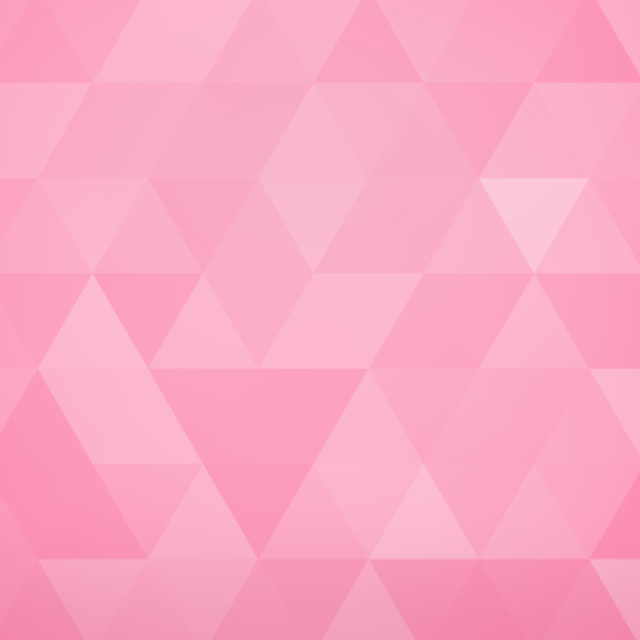
Give the GLSL for this background, as a three.js fragment shader.

```glsl
// Pink mosaic of equilateral triangles with random tints and a soft central glow.
varying vec2 vUv;

// Grid: triangle side and row height in canvas units, and one lattice corner
const vec2 TILE = vec2(0.1724, 0.1488);
const vec2 ANCHOR = vec2(0.4896, 0.5729);
const float EDGE_SOFTNESS = 0.0026;

// Palette
const vec3 DEEP_PINK = vec3(0.99, 0.53, 0.68);
const vec3 PALE_PINK = vec3(0.99, 0.81, 0.88);
const vec3 DUSTY_PINK = vec3(0.95, 0.69, 0.78);

// Lighting and variation
const vec2 GLOW_CENTER = vec2(0.46, 0.66);
const float GLOW_PEAK = 0.60;
const float GLOW_FALLOFF = 0.75;
const float TINT_SPREAD = 0.36;
const float HIGHLIGHT_SHARE = 0.12;
const float HIGHLIGHT_GAIN = 0.27;
const float TILE_SHADING = 0.07;
const float DUST_AMOUNT = 0.45;
const float FOOT_SHADE = 0.04;

const int SAMPLES = 3;

float hash(vec2 p) {
  return fract(sin(dot(p, vec2(127.1, 311.7))) * 43758.5453);
}

// Half-side column and row of the triangle that holds a lattice point
vec2 triangleId(vec2 q) {
  float leftEdge = floor(q.x - 0.5 * q.y);
  float rightEdge = floor(q.x + 0.5 * q.y);
  return vec2(leftEdge + rightEdge, floor(q.y));
}

// Lightness offset of one triangle, with a slight slope inside it
float tileTint(vec2 q) {
  vec2 id = triangleId(q) + 40.0;
  float tint = (hash(id) - 0.5) * TINT_SPREAD;
  tint += HIGHLIGHT_GAIN * step(1.0 - HIGHLIGHT_SHARE, hash(id + 17.3));
  float slope = hash(id + 5.7) - 0.5;
  return tint + slope * TILE_SHADING * (fract(q.y) - 0.5) * 2.0;
}

void main() {
  // Average the tint over a small grid to smooth the edges
  float tint = 0.0;
  for (int j = 0; j < SAMPLES; j++) {
    for (int i = 0; i < SAMPLES; i++) {
      vec2 jitter = (vec2(float(i), float(j)) + 0.5) / float(SAMPLES) - 0.5;
      tint += tileTint((vUv + jitter * EDGE_SOFTNESS - ANCHOR) / TILE);
    }
  }
  tint /= float(SAMPLES * SAMPLES);

  // Glow fades towards the borders
  vec2 fromGlow = vUv - GLOW_CENTER;
  float glow = GLOW_PEAK - GLOW_FALLOFF * dot(fromGlow, fromGlow);
  vec3 color = mix(DEEP_PINK, PALE_PINK, clamp(glow + tint, 0.0, 1.0));

  // Greyer haze in the upper middle, darker foot
  vec2 fromHaze = (vUv - vec2(0.5, 0.75)) / vec2(0.28, 0.2);
  float haze = exp(-dot(fromHaze, fromHaze));
  color = mix(color, DUSTY_PINK, DUST_AMOUNT * haze);
  color *= 1.0 - FOOT_SHADE * (1.0 - smoothstep(0.0, 0.22, vUv.y));

  gl_FragColor = vec4(color, 1.0);
}
```
